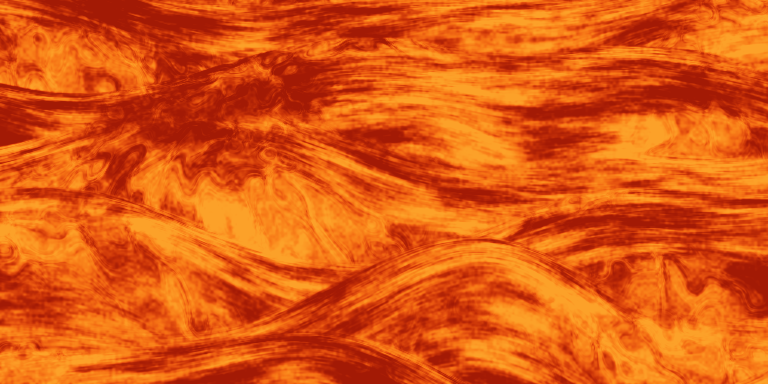
Give the GLSL for this texture, as a Shadertoy shader.

```glsl
const int   LAYERS        = 7;
const float TOP_CREST     = 1.25;
const float CREST_SPACING = 0.20;
const float SWELL_FAR     = 0.040;
const float SWELL_GROWTH  = 0.012;
const vec2  CREST_BLUR    = vec2(0.006, 0.10);
const vec2  STREAK_FREQ   = vec2(4.5, 27.0);
const vec2  CLUMP_FREQ    = vec2(6.0, 11.0);
const vec2  BROAD_FREQ    = vec2(2.0, 5.5);
const float BROAD_WEIGHT  = 0.65;
const float WARP          = 0.055;
const float GRAIN_FREQ    = 125.0;
const float GRAIN_WEIGHT  = 0.17;
const float NOISE_SD      = 0.43;

// Lava colours and the brightness rank at which each is reached
const vec3 LAVA[6] = vec3[6](
    vec3(0.64, 0.10, 0.02), vec3(0.79, 0.20, 0.03), vec3(0.90, 0.32, 0.06),
    vec3(0.96, 0.44, 0.08), vec3(0.98, 0.53, 0.11), vec3(0.99, 0.63, 0.16));
const float RANK[6] = float[6](0.05, 0.245, 0.49, 0.71, 0.875, 0.97);

float hash(vec2 p) {
    vec3 q = fract(p.xyx * vec3(0.1031, 0.1030, 0.0973));
    q += dot(q, q.yzx + 33.33);
    return fract((q.x + q.y) * q.z);
}

// Value noise from -1 to 1
float noise(vec2 p) {
    vec2 cell = floor(p), f = fract(p);
    f = f * f * (3.0 - 2.0 * f);
    float low  = mix(hash(cell), hash(cell + vec2(1, 0)), f.x);
    float high = mix(hash(cell + vec2(0, 1)), hash(cell + vec2(1, 1)), f.x);
    return 2.0 * mix(low, high, f.y) - 1.0;
}

// Fractal noise scaled to unit variance
float fbm(vec2 p, int octaves, float gain) {
    float sum = 0.0, energy = 0.0, weight = 1.0;
    for (int i = 0; i < octaves; i++) {
        sum += weight * noise(p);
        energy += weight * weight;
        weight *= gain;
        p = p * 1.97 + vec2(17.3, 41.7);
    }
    return sum / (sqrt(energy) * NOISE_SD);
}

// Height of a swell around its base line
float swell(float x, float layer) {
    float wave = sin(2.9 * x + 2.1 * layer) + 0.4 * sin(5.7 * x + 1.3 * layer + 0.8);
    return (SWELL_FAR + SWELL_GROWTH * layer) * wave;
}

// Streaks that follow the crest, breaking up into clumps further down
float flowTone(float x, float depth, float layer) {
    float scale = mix(1.35, 0.9, layer / float(LAYERS - 1));
    vec2 seed = vec2(13.7, 29.1) * (layer + 1.0);
    vec2 q = vec2(x, 0.75 * sqrt(max(depth, 0.0) + 0.02)) * scale;
    vec2 bend = q * vec2(3.0, 6.0) + seed;
    q += WARP * vec2(noise(bend), 0.6 * noise(bend + 51.0));

    float broad  = fbm(q * BROAD_FREQ + seed, 2, 0.6);
    float streak = fbm(q * STREAK_FREQ + seed + 7.0, 4, 0.72);
    vec2 curl = 0.5 * vec2(noise(q * 19.0 + seed), noise(q * 19.0 + seed + 83.0));
    float clump  = fbm(q * CLUMP_FREQ + curl + seed + 19.0, 5, 0.68);

    float nearCrest = 1.0 - smoothstep(0.02, 0.24, depth);
    float patches = noise(q * vec2(2.2, 5.0) + seed + 37.0);
    float s = smoothstep(-0.3, 0.8, patches + 0.7 * nearCrest);
    float detail = mix(clump, streak, s) / length(vec2(1.0 - s, s));
    return (detail + BROAD_WEIGHT * broad) / length(vec2(1.0, BROAD_WEIGHT));
}

// Colour ramp over brightness rank
vec3 lavaColor(float rank) {
    vec3 color = LAVA[0];
    for (int i = 1; i < 6; i++) {
        float t = clamp((rank - RANK[i - 1]) / (RANK[i] - RANK[i - 1]), 0.0, 1.0);
        color = mix(color, LAVA[i], t);
    }
    return color;
}

void mainImage(out vec4 fragColor, in vec2 fragCoord) {
    vec2 p = fragCoord / iResolution.y;
    float tone = 0.0;

    // Overlapping swells from back to front
    for (int i = 0; i < LAYERS; i++) {
        float layer = float(i);
        float lift = swell(p.x, layer);
        float depth = TOP_CREST - CREST_SPACING * layer + lift - p.y;
        if (depth <= 0.0) continue;
        float softness = smoothstep(-0.5, 0.7, noise(vec2(2.3 * p.x, 9.0 * layer + 4.5)));
        float cover = smoothstep(0.0, mix(CREST_BLUR.x, CREST_BLUR.y, softness), depth);
        if (i == 0) cover = 1.0;
        float flowDepth = depth + 1.2 * depth * lift;
        tone = mix(tone, flowTone(p.x, flowDepth, layer), cover);
    }

    // Fine grain, then the normal distribution flattened to a rank
    tone += GRAIN_WEIGHT * noise(p * GRAIN_FREQ) / NOISE_SD;
    float rank = 1.0 / (1.0 + exp(-1.7 * tone));
    fragColor = vec4(lavaColor(rank), 1.0);
}
```
